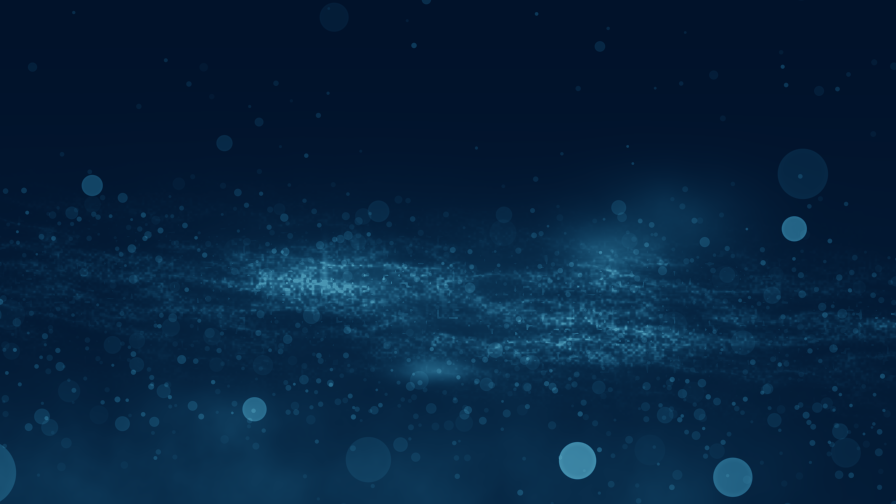
Give the GLSL for this background, as a WebGL 2 fragment shader.

```glsl
#version 300 es
precision highp float;
// Deep blue nebula band of glittering dust, with soft haze and bokeh discs.

#define BAND_Y 0.395      // height of the dust band at its middle
#define BAND_SLOPE 0.065  // fall of the band towards the right
#define HAZE 1.0          // strength of the soft clouds
#define DUST 1.5          // strength of the bright filaments
#define SPARKLE 0.55      // strength of the tiny grains
#define BOKEH 0.42        // strength of the scattered discs

uniform vec2 u_resolution;
out vec4 fragColor;

float hash(vec2 p) {
    return fract(sin(dot(p, vec2(127.1, 311.7))) * 43758.5453);
}

float noise(vec2 p) {
    vec2 i = floor(p), f = fract(p);
    f = f * f * (3.0 - 2.0 * f);
    return mix(mix(hash(i), hash(i + vec2(1, 0)), f.x),
               mix(hash(i + vec2(0, 1)), hash(i + vec2(1, 1)), f.x), f.y);
}

float fbm(vec2 p) {
    float sum = 0.0, amp = 0.5;
    for (int i = 0; i < 5; i++) {
        sum += amp * noise(p);
        p = mat2(1.6, 1.2, -1.2, 1.6) * p + 7.3;
        amp *= 0.5;
    }
    return sum;
}

float glow(vec2 p, vec2 center, vec2 size) {
    vec2 q = (p - center) / size;
    return exp(-dot(q, q));
}

// Flat disc with a smooth edge and a slightly brighter rim
float disc(vec2 p, vec2 center, float radius) {
    float d = length(p - center), edge = 0.8 / u_resolution.y;
    float fill = 1.0 - smoothstep(radius - edge, radius + edge, d);
    return fill * (0.9 + 0.1 * smoothstep(0.7, 1.0, d / radius));
}

float bandHeight(float x) {
    return BAND_Y - BAND_SLOPE * (x - 0.89);
}

// Likelihood of a disc: two rows hugging the band, thinning outwards
float discDensity(vec2 c) {
    float h = c.y - bandHeight(c.x);
    float below = exp(-pow((h + 0.16) / 0.12, 2.0));
    float above = exp(-pow((h - 0.11) / 0.08, 2.0));
    return 0.55 * below + 0.45 * above + 0.03;
}

// One layer of scattered discs on a jittered grid
float discLayer(vec2 p, float cell, float seed) {
    float sum = 0.0;
    vec2 base = floor(p / cell);
    for (int k = 0; k < 9; k++) {
        vec2 id = base + vec2(k % 3 - 1, k / 3 - 1);
        vec2 center = (id + vec2(hash(id + seed), hash(id + seed + 19.7))) * cell;
        float radius = cell * mix(0.09, 0.23, hash(id + seed + 41.3));
        float shown = step(hash(id + seed + 67.1), discDensity(center));
        float bright = hash(id + seed + 83.9);
        sum += shown * disc(p, center, radius) * (0.2 + 0.8 * bright * bright);
    }
    return sum;
}

// Soft clouds above and below the band
float hazeLight(vec2 p) {
    float h = 0.27 * glow(p, vec2(0.30, 0.04), vec2(0.60, 0.18));
    h += 0.22 * glow(p, vec2(1.20, 0.02), vec2(0.40, 0.16));
    h += 0.20 * glow(p, vec2(0.45, 0.17), vec2(0.10, 0.06));
    h += 0.17 * glow(p, vec2(1.32, 0.56), vec2(0.16, 0.09));
    h += 0.25 * glow(p, vec2(1.21, 0.50), vec2(0.09, 0.05));
    h += 0.16 * glow(p, vec2(0.95, bandHeight(p.x)), vec2(0.65, 0.17));
    h += 0.40 * glow(p, vec2(0.86, 0.265), vec2(0.07, 0.022));
    h += 0.22 * glow(p, vec2(0.67, 0.45), vec2(0.16, 0.05));
    return h * (0.45 + 1.1 * fbm(p * 6.0 + 3.0));
}

// Envelope of the filaments: a long body with brighter cores
float dustEnvelope(vec2 p) {
    float e = 0.32 * glow(p, vec2(0.90, bandHeight(p.x)), vec2(0.95, 0.11));
    e += 0.75 * glow(p, vec2(0.67, 0.445), vec2(0.17, 0.035));
    e += 0.45 * glow(p, vec2(1.25, 0.455), vec2(0.16, 0.030));
    e += 0.50 * glow(p, vec2(1.15, 0.335), vec2(0.24, 0.045));
    return e + 0.50 * glow(p, vec2(1.77, 0.37), vec2(0.06, 0.02));
}

// Dark navy through blue to pale cyan
vec3 ramp(float l) {
    return vec3(0.004, 0.070, 0.165) + l * vec3(0.10, 0.475, 0.60)
         + l * l * vec3(0.15, 0.0, -0.10);
}

void main() {
    vec2 p = gl_FragCoord.xy / u_resolution.y;
    float light = 0.04 * (1.0 - smoothstep(0.4, 1.0, p.y)) + HAZE * hazeLight(p);

    // Stretched, warped filaments broken up by fine grains
    vec2 q = vec2(p.x, p.y - bandHeight(p.x));
    q.y += 0.05 * (fbm(p * vec2(4.0, 7.0)) - 0.5);
    float ridge = 1.0 - abs(2.0 * fbm(q * vec2(5.0, 24.0) + 11.0) - 1.0);
    float grain = noise(p * 190.0);
    float envelope = dustEnvelope(p);
    light += DUST * envelope * pow(ridge, 5.0) * (0.25 + 0.9 * grain * grain);
    light += SPARKLE * envelope * smoothstep(0.80, 0.97, noise(p * 130.0 + 5.0));
    light += 0.3 * glow(p, vec2(0.645, 0.46), vec2(0.006, 0.045));

    // Scattered discs, from small bright ones to large faint ones
    for (int i = 0; i < 4; i++) {
        float size = float(i);
        light += BOKEH * discLayer(p, 0.026 * pow(1.75, size), 13.0 * size) / (1.0 + 0.45 * size);
    }

    // Leading discs of the composition
    light += 0.80 * disc(p, vec2(1.146, 0.086), 0.037);
    light += 0.55 * disc(p, vec2(1.454, 0.053), 0.039);
    light += 0.68 * disc(p, vec2(1.576, 0.546), 0.025);
    light += 0.15 * disc(p, vec2(1.593, 0.655), 0.050);
    light += 0.30 * disc(p, vec2(-0.035, 0.062), 0.067);
    light += 0.12 * disc(p, vec2(0.731, 0.088), 0.045);
    light += 0.42 * disc(p, vec2(0.183, 0.632), 0.021);
    light += 0.50 * disc(p, vec2(0.505, 0.188), 0.024);

    fragColor = vec4(ramp(clamp(light, 0.0, 1.08)), 1.0);
}
```
